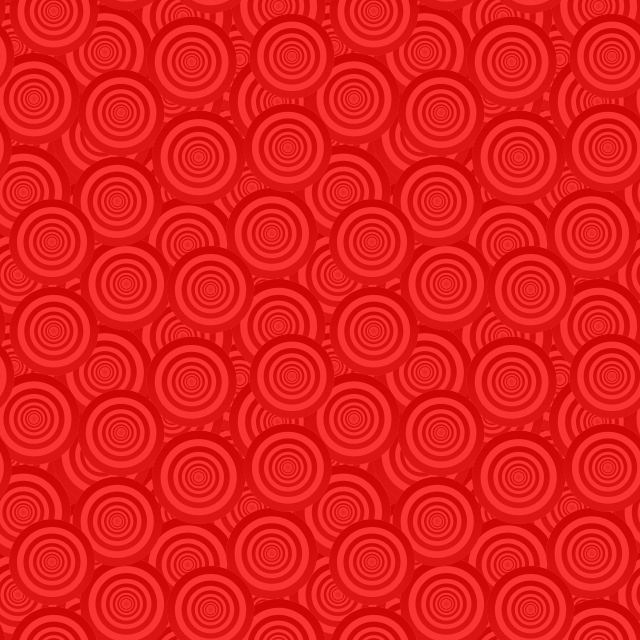
Reproduce this pattern procedurally as a Shadertoy shader.

```glsl
// Overlapping red discs with concentric rings, scattered on a seamless 2 by 2 tile
const float REPEATS = 2.0;          // tiles across and down
const int   DISCS = 34;             // discs per tile, painted back to front
const float RADIUS_BACK = 0.172;    // radii in tile units
const float RADIUS_FRONT = 0.133;
const float RING_RATIO = 0.815;     // each ring edge relative to the one outside it
const float CORE_RING = 11.0;       // index of the solid bright core
const float JITTER = 0.07;
const vec2  SPREAD = vec2(0.7548777, 0.5698403); // low-discrepancy step
const vec3  BRIGHT = vec3(0.98, 0.20, 0.20);
const vec3  MID    = vec3(0.86, 0.08, 0.08);
const vec3  DARK   = vec3(0.80, 0.02, 0.02);

vec2 hash2(float n) {
    return fract(sin(vec2(n * 12.99 + 1.7, n * 78.23 + 4.1)) * 4375.85);
}

// Shortest offset between two points on the wrapping tile
vec2 wrapOffset(vec2 d) {
    return fract(d + 0.5) - 0.5;
}

// Coverage of the bright bands; rings narrow geometrically toward the centre
float brightBands(float dist, float radius, float pixel) {
    float r = max(dist, 1e-4);
    float shrink = -log(RING_RATIO);
    float ring = min(log(radius / r) / shrink, CORE_RING + 0.5);
    float wave = abs(mod(ring - 0.5, 2.0) - 1.0) - 0.5;
    return clamp(0.5 - wave * r * shrink / pixel, 0.0, 1.0);
}

// Dark at the top of the disc, lighter at the bottom, crossed by bright rings
vec3 discColor(vec2 p, float radius, float pixel) {
    vec3 base = mix(MID, DARK, smoothstep(-0.9, 0.9, p.y / radius));
    return mix(base, BRIGHT, brightBands(length(p), radius, pixel));
}

void mainImage(out vec4 fragColor, in vec2 fragCoord) {
    vec2 tile = fragCoord / iResolution.xy * REPEATS;
    float pixel = REPEATS / min(iResolution.x, iResolution.y);
    vec3 color = MID;

    for (int i = 0; i < DISCS; i++) {
        float n = float(i);
        vec2 center = n * SPREAD + JITTER * (hash2(n) - 0.5);
        float radius = mix(RADIUS_BACK, RADIUS_FRONT, n / float(DISCS - 1));
        vec2 p = wrapOffset(tile - center);
        float cover = clamp(0.5 + (radius - length(p)) / pixel, 0.0, 1.0);
        color = mix(color, discColor(p, radius, pixel), cover);
    }
    fragColor = vec4(color, 1.0);
}
```
